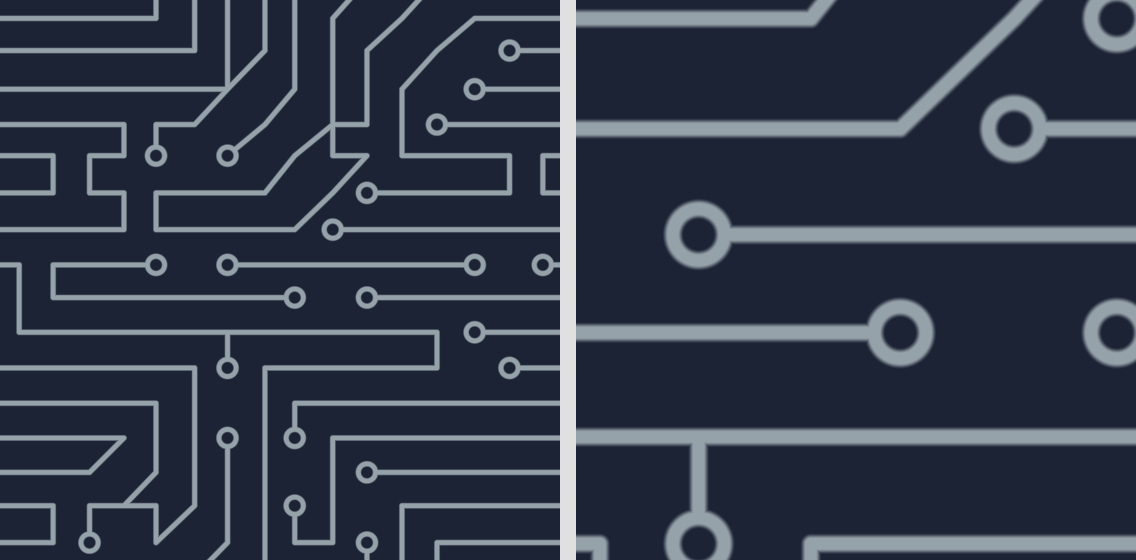
Left, the full canvas; right, a detail of the centre.
Give the GLSL for this pattern, as a three.js fragment shader.

```glsl
// Circuit board traces: pale tracks with ring pads on dark navy.
// Long horizontal lanes meet diamond blocks of vertical lanes in a middle band;
// lanes turn at block borders, some by a 45 degree cut, and loose ends get rings.

#define LANES 16.0        // lattice lanes across the canvas
#define BLOCK 7.0         // diamond block size in lanes
#define BAND 3.0          // half width of the band with vertical blocks
#define VERTICAL 0.55     // share of vertical blocks in that band
#define CLEARED 0.03      // share of nodes removed to open a gap
#define FLIPPED 0.035     // share of cells turned into U bends
#define JITTER 0.16       // uneven lane spacing
#define HALF_WIDTH 0.075  // half the track width, in lanes
#define RING_RADIUS 0.245 // pad radius, in lanes
#define SOFTNESS 0.03     // edge blur, in lanes
#define SEED 7.0

varying vec2 vUv;

const vec3 BOARD = vec3(0.11, 0.137, 0.208);
const vec3 TRACK = vec3(0.59, 0.635, 0.667);
const float NONE = 9.0;

float hash(vec2 p, float salt) {
  vec3 q = fract(vec3(p.xyx + SEED + salt * 17.3) * 0.1031);
  q += dot(q, q.yzx + 33.33);
  return fract((q.x + q.y) * q.z);
}

bool isVertical(vec2 block) {
  float middle = 0.5 * BLOCK * (block.x + block.y + 1.0);
  return abs(middle - 0.5 * LANES) < BAND && hash(block, 1.0) < VERTICAL;
}

bool isCleared(vec2 node) { return hash(node, 2.0) < CLEARED; }

vec2 diagonalAxes(vec2 p) { return vec2(p.x + p.y, p.x - p.y); }

// Diagonal strip at the nearest block border across one axis.
// Returns the distance to the border and whether a lane runs here.
vec2 strip(vec2 r, vec2 axis) {
  vec2 border = floor(r / BLOCK + 0.5);
  vec2 upper = mix(floor(r / BLOCK), border, axis);
  if (isVertical(upper) == isVertical(upper - axis)) return vec2(NONE, 0.0);
  float chance = hash(upper + axis * 31.0, 3.0);
  float width = floor(3.0 * chance * chance);
  float start = dot(border, axis) * BLOCK;
  float gap = abs(dot(r, axis) - start);
  if (gap >= width) return vec2(NONE, 0.0);
  float along = dot(r, axis.yx);
  return vec2(gap, step(mod(along - start - width + 0.5, 2.0), 1.0));
}

// A flipped cell swaps its four sides, joining neighbouring lanes.
bool isFlipped(vec2 cell) {
  if (hash(cell, 4.0) >= FLIPPED) return false;
  vec2 r = diagonalAxes(cell);
  return min(strip(r, vec2(1.0, 0.0)).x, strip(r, vec2(0.0, 1.0)).x) >= NONE;
}

// Whether a track joins a node to its neighbour in direction dir.
bool isLinked(vec2 node, vec2 dir) {
  if (isCleared(node) || isCleared(node + dir)) return false;
  vec2 middle = node + 0.5 * dir;
  vec2 r = diagonalAxes(middle);
  vec2 rise = strip(r, vec2(1.0, 0.0));
  vec2 fall = strip(r, vec2(0.0, 1.0));
  bool rising = rise.x <= fall.x;
  vec2 bend = rising ? rise : fall;
  bool inBend = bend.x < NONE;
  float slope = dir.x * dir.y;
  if (slope != 0.0) return inBend && bend.y > 0.5 && rising == (slope > 0.0);
  bool on = !inBend && isVertical(floor(r / BLOCK)) == (dir.x == 0.0);
  vec2 side = 0.5 * abs(dir.yx);
  if (isFlipped(middle + side)) on = !on;
  if (isFlipped(middle - side)) on = !on;
  return on;
}

// Node position with uneven row and column spacing.
vec2 place(vec2 node) {
  vec2 shift = vec2(hash(vec2(node.x, 0.0), 5.0), hash(vec2(node.y, 0.0), 6.0));
  return node + JITTER * (shift - 0.5);
}

float segment(vec2 p, vec2 a, vec2 b) {
  vec2 ab = b - a;
  return length(p - a - ab * clamp(dot(p - a, ab) / dot(ab, ab), 0.0, 1.0));
}

void main() {
  vec2 p = vUv * LANES + 0.5;
  vec2 cell = floor(p);
  float line = NONE;
  float pad = NONE;

  // The four nodes around this point, each with eight possible links.
  for (int n = 0; n < 4; n++) {
    vec2 node = cell + vec2(mod(float(n), 2.0), floor(float(n) / 2.0));
    vec2 center = place(node);
    float links = 0.0;
    for (int k = 0; k < 9; k++) {
      vec2 dir = vec2(mod(float(k), 3.0), floor(float(k) / 3.0)) - 1.0;
      if (k != 4 && isLinked(node, dir)) {
        links += 1.0;
        line = min(line, segment(p, center, place(node + dir)));
      }
    }
    if (links == 1.0) pad = min(pad, length(p - center));
  }

  // Rings keep their holes clear of the tracks.
  float ring = abs(pad - RING_RADIUS) - HALF_WIDTH;
  float shape = min(max(line - HALF_WIDTH, RING_RADIUS - pad), ring);
  float ink = 1.0 - smoothstep(-SOFTNESS, SOFTNESS, shape);
  gl_FragColor = vec4(mix(BOARD, TRACK, ink), 1.0);
}
```
